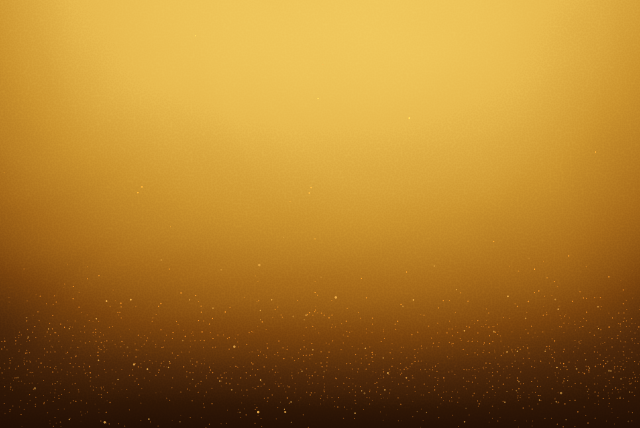
This background is drawn by a Shadertoy shader. Its source:

```glsl
// A warm golden wall, lit from above and sinking into dark brown below.
// A tone value (height, side shade, glow, mottling) picks a colour from a ramp;
// jittered cells then scatter fine dust and bright sparks over the lower part.

float hash(vec2 p) {
    vec3 q = fract(vec3(p.xyx) * 0.1031);
    q += dot(q, q.yzx + 33.33);
    return fract((q.x + q.y) * q.z);
}

vec2 hash2(vec2 p) {
    return vec2(hash(p), hash(p + 57.3));
}

// Distance to the nearest jittered cell point
float cellular(vec2 p) {
    vec2 cell = floor(p);
    float nearest = 2.0;
    for (int j = -1; j <= 1; j++) {
        for (int i = -1; i <= 1; i++) {
            vec2 c = cell + vec2(i, j);
            nearest = min(nearest, length(c + hash2(c) - p));
        }
    }
    return nearest;
}

// Rotated, warped sine layers for soft cloudy variation
float mottle(vec2 p) {
    float sum = 0.0, amp = 0.5;
    for (int i = 0; i < 5; i++) {
        p = mat2(0.8, 0.6, -0.6, 0.8) * p * 1.7 + 1.3;
        p += 0.7 * sin(p.yx * 0.8);
        sum += amp * sin(p.x) * sin(p.y);
        amp *= 0.7;
    }
    return sum;
}

// Dark brown (tone 0) to pale gold (tone 7)
vec3 goldRamp(float tone) {
    vec3 stops[8] = vec3[8](
        vec3(0.13, 0.055, 0.015), vec3(0.19, 0.09, 0.02),
        vec3(0.31, 0.16, 0.04), vec3(0.49, 0.27, 0.05),
        vec3(0.66, 0.42, 0.10), vec3(0.80, 0.58, 0.18),
        vec3(0.91, 0.73, 0.31), vec3(0.95, 0.80, 0.38));
    float t = clamp(tone, 0.0, 6.999);
    int k = int(t);
    return mix(stops[k], stops[k + 1], fract(t));
}

// One soft dot in some cells, with the given share of cells filled
float specks(vec2 p, float scale, float radius, float share, float pixel) {
    vec2 q = p * scale;
    vec2 cell = floor(q);
    vec2 center = cell + 0.25 + 0.5 * hash2(cell + 11.0);
    float d = length(q - center) / scale;
    float size = radius * mix(0.6, 1.2, hash(cell + 23.0));
    float dot1 = 1.0 - smoothstep(size - 0.5 * pixel, size + 0.7 * pixel, d);
    float lit = step(hash(cell + 5.0), share);
    return dot1 * lit * mix(0.25, 1.0, hash(cell + 41.0));
}

void mainImage(out vec4 fragColor, in vec2 fragCoord) {
    vec2 uv = fragCoord / iResolution.xy;
    vec2 p = fragCoord / iResolution.y;
    float pixel = 1.0 / iResolution.y;

    // Light: vertical falloff, darker sides, glow near the top
    float side = abs(uv.x - 0.51) * 2.0;
    float tone = 0.2 + 7.0 * (1.0 - exp(-2.4 * uv.y));
    tone -= 1.3 * pow(side, 2.5) * smoothstep(-0.1, 0.3, uv.y);
    vec2 glow = (uv - vec2(0.51, 0.86)) / vec2(0.28, 0.16);
    tone += 0.32 * exp(-dot(glow, glow));

    // Surface: soft mottling and fine grain
    float clouds = mottle(p * 2.4);
    tone += 0.12 * clouds;
    tone += 0.22 * (cellular(p * 210.0) - 0.45);
    vec3 color = goldRamp(tone);

    // Dust: a hazy band of faint grains
    float band = exp(-pow((uv.y - 0.15) / 0.12, 2.0));
    float patches = 0.75 + 0.5 * clouds;
    float dust = specks(p, 150.0, 0.0011, 0.20 * band * patches, pixel);
    dust += specks(p + 3.7, 85.0, 0.0013, 0.14 * band * patches, pixel);
    color += vec3(0.42, 0.25, 0.07) * dust;

    // Sparks: fewer, larger and brighter, thinning upwards
    float low = 1.0 - smoothstep(0.12, 0.48, uv.y);
    float sparks = specks(p + 1.9, 42.0, 0.0015, 0.10 * low, pixel);
    sparks += specks(p + 8.3, 17.0, 0.0023, 0.13 * low, pixel);
    color = mix(color, vec3(1.0, 0.74, 0.32), 0.85 * min(sparks, 1.0));

    fragColor = vec4(clamp(color, 0.0, 1.0), 1.0);
}
```
